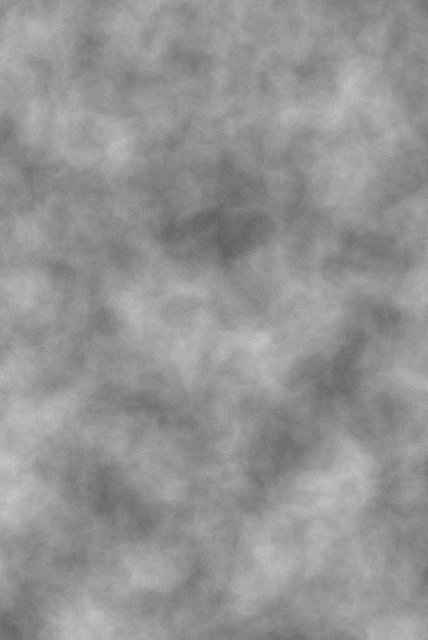
Reproduce this texture procedurally as a WebGL 1 fragment shader.

```glsl
precision highp float;
// Soft grey cloud texture: lightly warped fractal gradient noise with a fine grain.

uniform vec2 u_resolution;

const float CLOUD_SCALE = 5.8;    // large cloud cells per canvas height
const float OCTAVE_GAIN = 0.6;
const float MEAN_GREY = 0.578;
const float CONTRAST = 0.215;
const float WARP_AMOUNT = 0.12;
const float GRAIN_SCALE = 340.0;
const float GRAIN_AMOUNT = 0.04;
const vec2 DARKEST_LIGHTEST = vec2(0.36, 0.76);

// Pseudo-random value in 0..1 for a lattice point
float hash(vec2 cell) {
  vec3 p = fract(cell.xyx * 0.1031);
  p += dot(p, p.yzx + 33.33);
  return fract((p.x + p.y) * p.z);
}

// Unit gradient with a random direction
vec2 gradient(vec2 cell) {
  float angle = 6.28319 * hash(cell);
  return vec2(cos(angle), sin(angle));
}

// Gradient noise with quintic blending, roughly -0.7..0.7
float gradientNoise(vec2 p) {
  vec2 cell = floor(p);
  vec2 f = p - cell;
  vec2 blend = f * f * f * (f * (f * 6.0 - 15.0) + 10.0);
  vec2 right = vec2(1.0, 0.0);
  vec2 up = vec2(0.0, 1.0);
  float a = dot(gradient(cell), f);
  float b = dot(gradient(cell + right), f - right);
  float c = dot(gradient(cell + up), f - up);
  float d = dot(gradient(cell + 1.0), f - 1.0);
  return mix(mix(a, b, blend.x), mix(c, d, blend.x), blend.y);
}

// Sum of octaves, each turned and shifted to hide the lattice
float fbm(vec2 p, float gain) {
  mat2 turn = mat2(0.8, 0.6, -0.6, 0.8);
  float sum = 0.0;
  float amplitude = 1.0;
  for (int octave = 0; octave < 7; octave++) {
    sum += amplitude * gradientNoise(p);
    p = turn * p * 2.03 + vec2(17.3, 9.1);
    amplitude *= gain;
  }
  return sum;
}

// Displaces the clouds slightly so that their edges curl
vec2 warp(vec2 p, float amount) {
  vec2 shift = vec2(fbm(p * 1.4 + vec2(41.7, 13.2), 0.5),
                    fbm(p * 1.4 + vec2(8.3, 67.9), 0.5));
  return p + amount * shift;
}

void main() {
  vec2 uv = gl_FragCoord.xy / u_resolution.y;

  // Clouds
  vec2 p = uv * CLOUD_SCALE + vec2(23.4, 51.6);
  float clouds = fbm(warp(p, WARP_AMOUNT), OCTAVE_GAIN);

  // Fine grain
  float grain = gradientNoise(uv * GRAIN_SCALE + 0.37);

  float grey = MEAN_GREY + CONTRAST * clouds + GRAIN_AMOUNT * grain;
  grey = clamp(grey, DARKEST_LIGHTEST.x, DARKEST_LIGHTEST.y);
  gl_FragColor = vec4(vec3(grey), 1.0);
}
```
